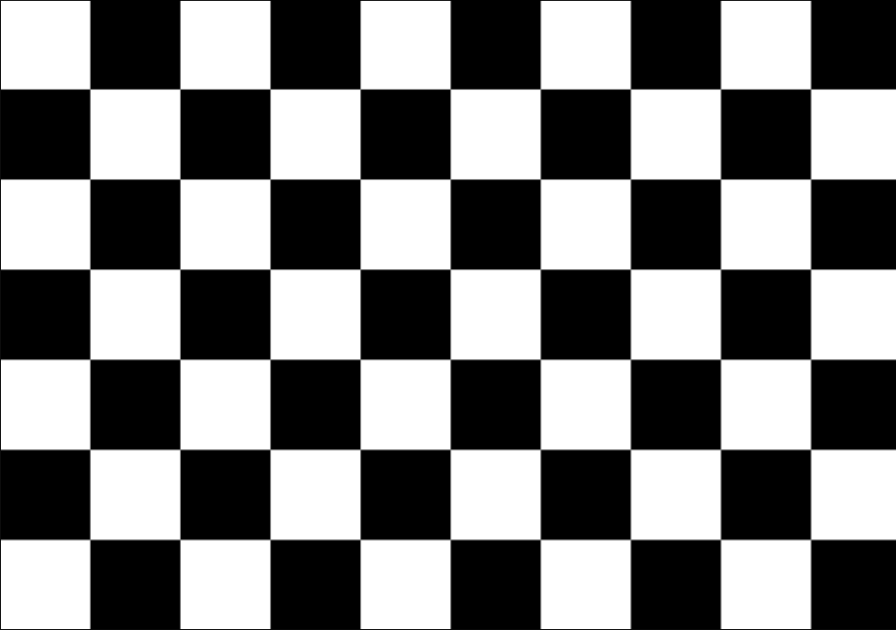
Give the GLSL for this pattern, as a WebGL 2 fragment shader.

```glsl
#version 300 es
precision highp float;

// Black and white checkerboard, ten squares across and seven down.
// Each axis gives a softened +1/-1 square wave; their product picks the
// colour. A hairline frame runs along the left, bottom and top sides.

uniform vec2 u_resolution;
out vec4 fragColor;

// Lengths are fractions of the canvas height.
const float SQUARE = 0.143;                 // side of one square
const vec2 ORIGIN = vec2(0.0004, 0.0);      // lower left corner of the board
const float EDGE_SOFTNESS = 0.0034;         // width of the grey seam
const float FRAME_WIDTH = 0.0014;           // hairline around the board
const vec3 WHITE = vec3(1.0);
const vec3 BLACK = vec3(0.0);

// Alternates between +1 and -1 per square, with a linear ramp at each edge.
vec2 softSquareWave(vec2 p, float softness) {
    vec2 cell = p / SQUARE;
    vec2 f = fract(cell);
    vec2 edgeDistance = min(f, 1.0 - f) * SQUARE;
    vec2 parity = 1.0 - 2.0 * mod(floor(cell), 2.0);
    return parity * clamp(2.0 * edgeDistance / softness, 0.0, 1.0);
}

// Coverage of the hairline on the three framed sides.
float frameCoverage(vec2 p, float pixel) {
    float sideDistance = min(p.x, min(p.y, 1.0 - p.y));
    return clamp(0.5 + (FRAME_WIDTH - sideDistance) / pixel, 0.0, 1.0);
}

void main() {
    float pixel = 1.0 / u_resolution.y;
    vec2 p = gl_FragCoord.xy * pixel;

    // Squares: equal signs are white, opposite signs are black.
    vec2 wave = softSquareWave(p - ORIGIN, max(EDGE_SOFTNESS, pixel));
    vec3 color = mix(BLACK, WHITE, 0.5 + 0.5 * wave.x * wave.y);

    // Frame
    color = mix(color, BLACK, frameCoverage(p, pixel));

    fragColor = vec4(color, 1.0);
}
```
